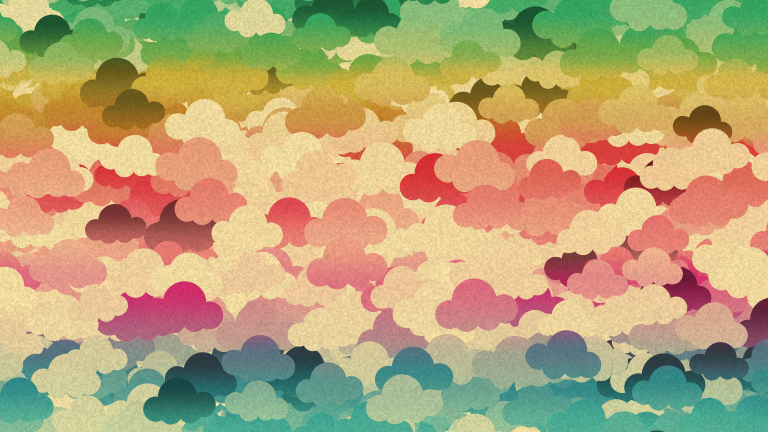
Write a WebGL 1 fragment shader that draws this pattern.

```glsl
precision highp float;
uniform vec2 u_resolution;

// Lengths are fractions of the canvas height
const int LAYERS = 8;
const vec2 CELL = vec2(0.175, 0.115);
const float JITTER = 0.8;
const float MIN_SCALE = 0.74;
const float MAX_SCALE = 1.06;
const float BAND_WOBBLE = 0.035;
// Cumulative shares of dark, vivid and tinted clouds; the rest are cream
const vec3 COOL_SHARES = vec3(0.12, 0.50, 0.80);
const vec3 WARM_SHARES = vec3(0.00, 0.25, 0.57);
// Sideways clusters of strong colour that drift with depth
const float CLUSTER_PERIOD = 1.06;
const float CLUSTER_DRIFT = 0.5;
const float CLUSTER_PHASE = 0.15;
const float CLUSTER_BIAS = 0.13;
const float GRAIN_SCALE = 290.0;
const float GRAIN_AMOUNT = 0.13;
const float SEED = 17.0;
const float TAU = 6.28319;

const vec3 CREAM = vec3(0.94, 0.86, 0.62);
const vec3 EMERALD = vec3(0.20, 0.64, 0.37);
const vec3 LEAF = vec3(0.43, 0.65, 0.27);
const vec3 GOLD = vec3(0.79, 0.67, 0.21);
const vec3 OCHRE = vec3(0.75, 0.50, 0.15);
const vec3 RED = vec3(0.84, 0.18, 0.20);
const vec3 CORAL = vec3(0.87, 0.28, 0.31);
const vec3 ROSE = vec3(0.90, 0.47, 0.44);
const vec3 MAGENTA = vec3(0.82, 0.17, 0.41);
const vec3 MAUVE = vec3(0.64, 0.34, 0.48);
const vec3 SLATE = vec3(0.33, 0.45, 0.50);
const vec3 TEAL = vec3(0.19, 0.53, 0.53);
const vec3 AQUA = vec3(0.26, 0.66, 0.57);

vec3 hash3(vec3 p) {
  p = fract(p * vec3(0.1031, 0.1030, 0.0973));
  p += dot(p, p.yxz + 33.33);
  return fract((p.xxy + p.yxx) * p.zyx);
}

float valueNoise(vec2 p) {
  vec2 i = floor(p);
  vec2 f = fract(p);
  f = f * f * (3.0 - 2.0 * f);
  float a = hash3(vec3(i, SEED)).x;
  float b = hash3(vec3(i + vec2(1.0, 0.0), SEED)).x;
  float c = hash3(vec3(i + vec2(0.0, 1.0), SEED)).x;
  float d = hash3(vec3(i + 1.0, SEED)).x;
  return mix(mix(a, b, f.x), mix(c, d, f.x), f.y);
}

// Rainbow bands by depth below the top edge
vec3 bandColor(float depth) {
  vec3 c = mix(EMERALD, LEAF, smoothstep(0.03, 0.13, depth));
  c = mix(c, GOLD, smoothstep(0.12, 0.19, depth));
  c = mix(c, OCHRE, smoothstep(0.20, 0.28, depth));
  c = mix(c, RED, smoothstep(0.28, 0.36, depth));
  c = mix(c, CORAL, smoothstep(0.40, 0.47, depth));
  c = mix(c, ROSE, smoothstep(0.47, 0.54, depth));
  c = mix(c, MAGENTA, smoothstep(0.58, 0.64, depth));
  c = mix(c, MAUVE, smoothstep(0.67, 0.76, depth));
  c = mix(c, SLATE, smoothstep(0.75, 0.82, depth));
  c = mix(c, TEAL, smoothstep(0.82, 0.89, depth));
  return mix(c, AQUA, smoothstep(0.89, 0.99, depth));
}

float circle(vec2 p, vec2 center, float radius) {
  return length(p - center) - radius;
}

// One tall dome, two side puffs and two lower puffs
float cloudDistance(vec2 p, float lean) {
  float d = circle(p, vec2(0.008 * lean, 0.010), 0.050);
  d = min(d, circle(p, vec2(-0.060, -0.014 + 0.010 * lean), 0.032));
  d = min(d, circle(p, vec2(0.060, -0.014 - 0.010 * lean), 0.032));
  d = min(d, circle(p, vec2(-0.022, -0.030), 0.029));
  return min(d, circle(p, vec2(0.026, -0.028), 0.028));
}

// The tone is fixed per cloud; the hue follows the bands through it
vec3 cloudColor(float depth, vec2 center, float rise, vec3 rnd) {
  float middle = 1.0 - center.y;
  float base = 1.0 - smoothstep(-0.06, 0.04, rise);
  float warm = smoothstep(0.22, 0.34, middle) * (1.0 - smoothstep(0.74, 0.88, middle));
  float hueDepth = mix(depth, middle, 0.4 * warm) + (rnd.y - 0.5) * BAND_WOBBLE;
  vec3 hue = bandColor(hueDepth);

  float phase = CLUSTER_PHASE + CLUSTER_DRIFT * middle;
  float cluster = cos(TAU * (center.x / CLUSTER_PERIOD - phase));
  float tone = rnd.x - CLUSTER_BIAS * cluster * smoothstep(0.2, 0.4, middle);
  vec3 shares = mix(COOL_SHARES, WARM_SHARES, warm);
  if (tone < shares.x * (1.0 - warm)) return hue * mix(0.52, 0.85, base);
  if (tone < shares.y) return mix(hue, CREAM, 0.12 * base);
  if (tone < shares.z) return mix(hue, CREAM, mix(0.10, 0.30, warm) + 0.35 * rnd.z + 0.05 * base);
  return mix(hue, CREAM, mix(mix(0.55, 0.87, warm), 1.0, rnd.z));
}

void main() {
  vec2 p = gl_FragCoord.xy / u_resolution.y;
  float edge = 0.6 / u_resolution.y;
  float depth = 1.0 - p.y;
  vec3 color = mix(bandColor(depth), CREAM, 0.85);

  // Scattered clouds, stacked layer by layer
  for (int layer = 0; layer < LAYERS; layer++) {
    float id = float(layer) + SEED;
    vec2 shift = hash3(vec3(id, SEED, 3.0)).xy * CELL;
    vec2 home = floor((p + shift) / CELL);
    for (int row = 1; row >= -1; row--) {
      for (int col = -1; col <= 1; col++) {
        vec2 cell = home + vec2(float(col), float(row));
        vec3 place = hash3(vec3(cell + 40.0, id * 7.0));
        vec3 look = hash3(vec3(cell + 90.0, id * 13.0));
        vec2 center = (cell + 0.5 + (place.xy - 0.5) * JITTER) * CELL - shift;
        float scale = mix(MIN_SCALE, MAX_SCALE, place.z);
        vec2 local = (p - center) / scale;
        float d = cloudDistance(local, look.z * 2.0 - 1.0) * scale;
        float cover = 1.0 - smoothstep(-edge, edge, d);
        color = mix(color, cloudColor(depth, center, local.y, look), cover);
      }
    }
  }

  // Printed paper grain
  float grain = valueNoise(p * GRAIN_SCALE) - 0.5;
  gl_FragColor = vec4(clamp(color * (1.0 + GRAIN_AMOUNT * grain), 0.0, 1.0), 1.0);
}
```
